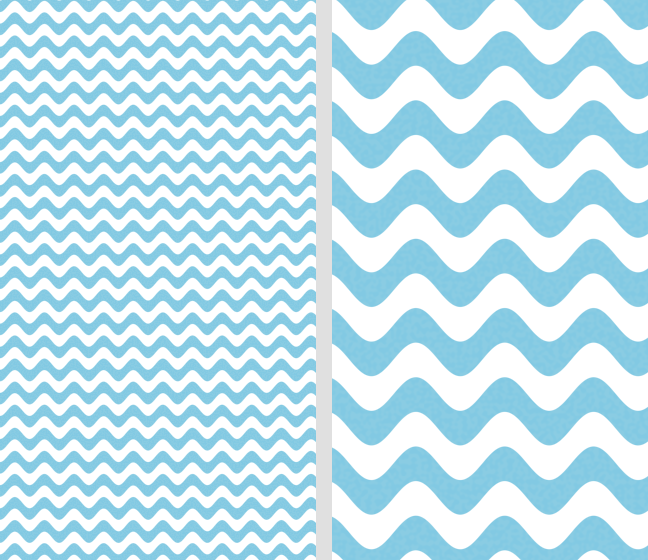
Left: the whole. Right: its middle third, enlarged.
A Shadertoy shader for this pattern:

```glsl
const float TAU = 6.2831853;

// Lengths are fractions of the canvas width
const float WAVE_LENGTH = 0.09375;
const float WAVE_HEIGHT = 0.0177;
const float BAND_PITCH = 0.07303;
const float BAND_WIDTH = 0.0365;
const float FIRST_CREST = 0.0468;
const float FIRST_BAND = 0.0022;
const float GRAIN_SCALE = 187.0;

const vec3 WHITE = vec3(1.0);
const vec3 SKY_DEEP = vec3(0.51, 0.79, 0.89);
const vec3 SKY_PALE = vec3(0.54, 0.80, 0.89);

vec2 hashGradient(vec2 cell) {
    vec3 p = fract(cell.xyx * vec3(0.1031, 0.1030, 0.0973));
    p += dot(p, p.yzx + 33.33);
    float angle = TAU * fract((p.x + p.y) * p.z);
    return vec2(cos(angle), sin(angle));
}

float gradientNoise(vec2 p) {
    vec2 cell = floor(p);
    vec2 f = fract(p);
    vec2 blend = f * f * f * (f * (f * 6.0 - 15.0) + 10.0);
    vec2 right = vec2(1.0, 0.0);
    vec2 up = vec2(0.0, 1.0);
    float a = dot(hashGradient(cell), f);
    float b = dot(hashGradient(cell + right), f - right);
    float c = dot(hashGradient(cell + up), f - up);
    float d = dot(hashGradient(cell + 1.0), f - 1.0);
    return mix(mix(a, b, blend.x), mix(c, d, blend.x), blend.y);
}

// Signed distance to the nearest wavy band, with y measured downwards
float waveBandDistance(vec2 p, float wavelength, float amplitude, float pitch, float width) {
    float k = TAU / wavelength;
    float offset = p.y + amplitude * cos(k * p.x);
    float fromCentre = abs(fract(offset / pitch + 0.5) - 0.5) * pitch;
    float slope = amplitude * k * sin(k * p.x);
    return (fromCentre - 0.5 * width) / sqrt(1.0 + slope * slope);
}

vec3 grainyColour(vec2 p, float scale, vec3 deep, vec3 pale) {
    float grain = gradientNoise(p * scale);
    return mix(deep, pale, smoothstep(-0.25, 0.25, grain));
}

void mainImage(out vec4 fragColor, in vec2 fragCoord) {
    float pixel = 1.0 / iResolution.x;
    vec2 p = vec2(fragCoord.x, iResolution.y - fragCoord.y) * pixel;

    // Wavy bands with a fine paper grain
    vec2 bandPoint = p - vec2(FIRST_CREST, FIRST_BAND);
    float d = waveBandDistance(bandPoint, WAVE_LENGTH, WAVE_HEIGHT, BAND_PITCH, BAND_WIDTH);
    float coverage = 1.0 - smoothstep(-0.75 * pixel, 0.75 * pixel, d);
    vec3 sky = grainyColour(p, GRAIN_SCALE, SKY_DEEP, SKY_PALE);

    fragColor = vec4(mix(WHITE, sky, coverage), 1.0);
}
```
